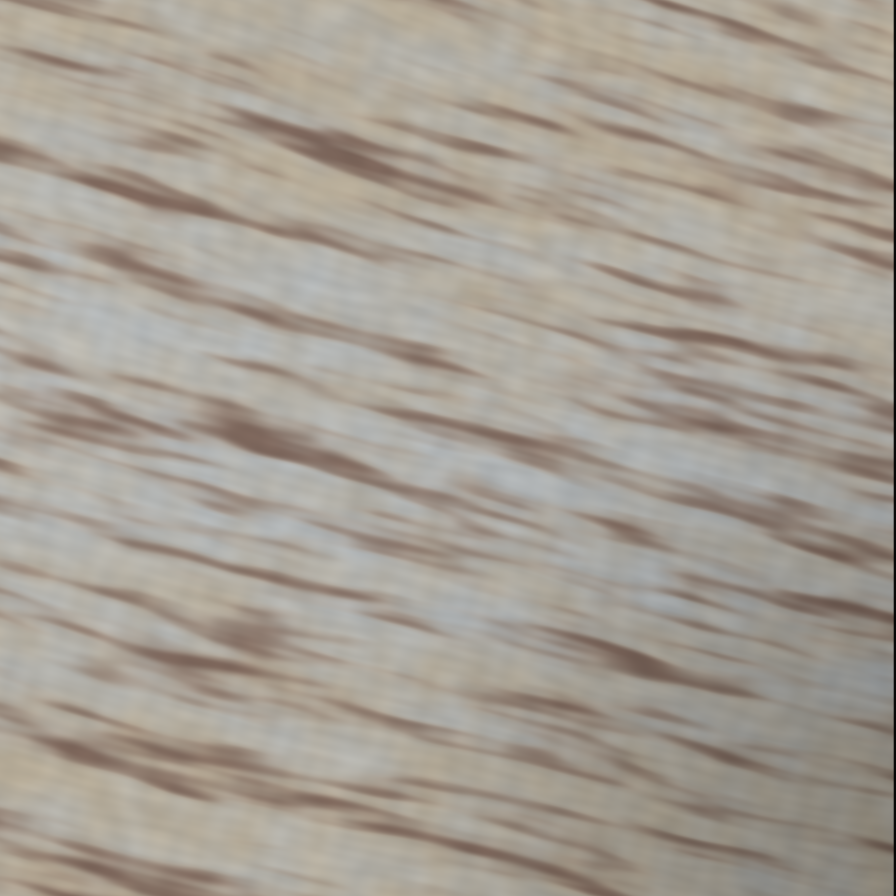
Give the GLSL for this texture, as a Shadertoy shader.

```glsl
// Softly focused pale wood with brown grain running down to the right.
// Stretched gradient noise in sheared grain space gives bands and flecks;
// a cool sheen crosses the middle and the lower right falls into shade.

vec2 hashGradient(vec2 cell) {
    vec3 p = fract(cell.xyx * vec3(0.1031, 0.1030, 0.0973));
    p += dot(p, p.yzx + 33.33);
    float angle = 6.28318 * fract((p.x + p.y) * p.z);
    return vec2(cos(angle), sin(angle));
}

// Gradient noise, roughly -0.7 to 0.7
float noise(vec2 p) {
    vec2 i = floor(p), f = p - i;
    vec2 s = f * f * f * (f * (f * 6.0 - 15.0) + 10.0);
    float a = dot(hashGradient(i), f);
    float b = dot(hashGradient(i + vec2(1, 0)), f - vec2(1, 0));
    float c = dot(hashGradient(i + vec2(0, 1)), f - vec2(0, 1));
    float d = dot(hashGradient(i + vec2(1, 1)), f - vec2(1, 1));
    return mix(mix(a, b, s.x), mix(c, d, s.x), s.y);
}

// x runs along the grain, y across it, with a slight bend and waver
vec2 grainSpace(vec2 uv) {
    float across = uv.y + 0.27 * uv.x + 0.07 * uv.x * (uv.y - 0.4);
    across += 0.010 * noise(uv * vec2(2.5, 3.5) + 4.0);
    return vec2(uv.x - 0.28 * uv.y, across);
}

// Long bands carrying shorter tapering flecks
float grainHeight(vec2 g) {
    float band = noise(g * vec2(1.3, 23.0) + 11.3);
    float fleck = noise(g * vec2(4.6, 43.0) + 37.7);
    float fine = noise(g * vec2(11.0, 72.0) + 71.1);
    return 0.62 * band + 0.55 * fleck + 0.36 * fine;
}

void mainImage(out vec4 fragColor, in vec2 fragCoord) {
    vec2 uv = fragCoord / iResolution.xy;
    vec2 grain = grainSpace(uv);

    // Pale ground: warm wood under a cool reflection
    vec3 warmWood = vec3(0.695, 0.655, 0.58);
    vec3 coolSheen = vec3(0.675, 0.69, 0.695);
    float sheenLine = (uv.y - 0.53 + 0.12 * uv.x) / 0.28;
    float sheen = 0.25 + 0.5 * exp(-sheenLine * sheenLine);
    sheen += 0.6 * noise(grain * vec2(4.0, 17.0) + 5.0);
    sheen += 0.4 * noise(uv * vec2(24.0, 17.0) + 19.0);
    vec3 color = mix(warmWood, coolSheen, clamp(sheen, 0.0, 1.0));

    // Wide tan halo around the grain, then its narrower brown core
    float height = grainHeight(grain);
    float halo = smoothstep(-0.14, 0.30, height);
    float core = smoothstep(0.06, 0.50, height);
    color = mix(color, vec3(0.61, 0.535, 0.47), 0.55 * halo);
    color = mix(color, vec3(0.44, 0.345, 0.305), 0.82 * core);

    // Faint mottling across and along the grain
    color *= 1.0 + 0.05 * noise(vec2(grain.x * 42.0, grain.y * 26.0));
    color *= 1.0 + 0.06 * noise(grain * vec2(16.0, 85.0) + 91.0);

    // Light from the left, shade gathering at the lower right
    float glow = 1.0 - smoothstep(0.0, 0.5, distance(uv, vec2(0.0, 0.62)));
    float shade = smoothstep(0.75, 0.0, distance(uv, vec2(1.05, 0.02)));
    color *= 1.025 + 0.03 * glow - 0.25 * shade;

    // Thin dark border on the right
    color *= 1.0 - 0.95 * smoothstep(0.9965, 0.9985, uv.x);
    fragColor = vec4(color, 1.0);
}
```
